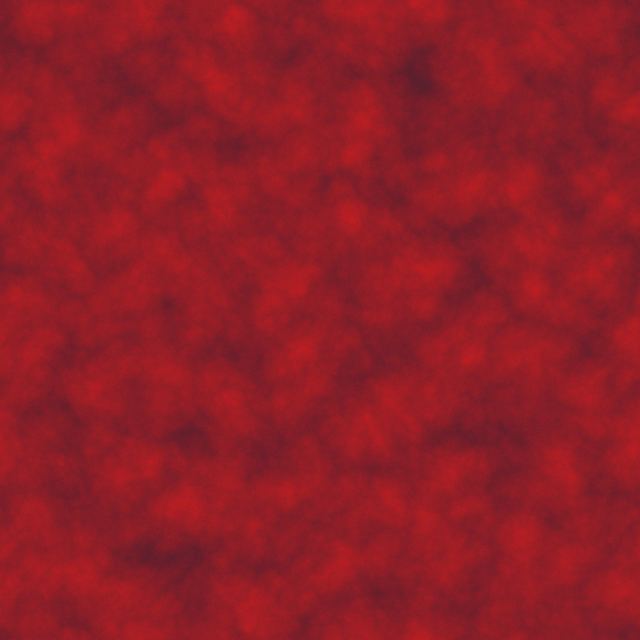
Reproduce this texture procedurally as a WebGL 1 fragment shader.

```glsl
precision highp float;
// Mottled crimson felt: soft layered cellular clouds under a fine grain, tiling on all sides.

uniform vec2 u_resolution;

const float TAU = 6.2831853;

vec2 hash2(vec2 p) {
  vec3 q = fract(p.xyx * vec3(0.1031, 0.1030, 0.0973));
  q += dot(q, q.yzx + 33.33);
  return fract((q.xx + q.yz) * q.zy);
}

// Softened distance to the nearest scattered point, wrapping after `period` cells.
float softCells(vec2 uv, float period, float seed) {
  vec2 p = uv * period;
  vec2 cell = floor(p);
  float sum = 0.0;
  for (int y = -1; y <= 1; y++) {
    for (int x = -1; x <= 1; x++) {
      vec2 neighbour = cell + vec2(float(x), float(y));
      vec2 site = neighbour + hash2(mod(neighbour, period) + seed);
      vec2 d = p - site;
      sum += exp(-16.0 * sqrt(dot(d, d) + 0.01));
    }
  }
  return -log(sum) / 16.0;
}

// Smoothly interpolated random values, wrapping after `period` cells.
float grainNoise(vec2 uv, float period) {
  vec2 p = uv * period - 0.5;
  vec2 cell = floor(p);
  vec2 f = smoothstep(0.0, 1.0, p - cell);
  float a = hash2(mod(cell, period) + 7.0).x;
  float b = hash2(mod(cell + vec2(1.0, 0.0), period) + 7.0).x;
  float c = hash2(mod(cell + vec2(0.0, 1.0), period) + 7.0).x;
  float d = hash2(mod(cell + 1.0, period) + 7.0).x;
  return mix(mix(a, b, f.x), mix(c, d, f.x), f.y);
}

void main() {
  vec2 uv = gl_FragCoord.xy / u_resolution;

  // Gentle periodic warp to loosen the cell grid
  vec2 warped = uv + 0.007 * sin(TAU * (uv.yx * vec2(3.0, 4.0) + vec2(0.1, 0.6)))
                   + 0.002 * sin(TAU * (uv.yx * vec2(9.0, 8.0) + uv * 5.0));

  // Cloud layers from broad to fine
  float shade = 0.0;
  float weight = 1.0;
  float period = 9.0;
  for (int i = 0; i < 6; i++) {
    shade += weight * softCells(warped, period, 19.0 * float(i) + 3.0);
    weight *= 0.72;
    period = floor(period * 1.6);
  }

  // Bright puffs around the points, dark creases between them
  float light = 0.51 - 0.495 * (shade - 1.312);
  light += 0.145 * (grainNoise(uv, 512.0) - 0.5);

  vec3 wine = vec3(0.36, 0.12, 0.175);
  vec3 scarlet = vec3(0.78, 0.115, 0.13);
  gl_FragColor = vec4(mix(wine, scarlet, clamp(light, 0.0, 1.0)), 1.0);
}
```
